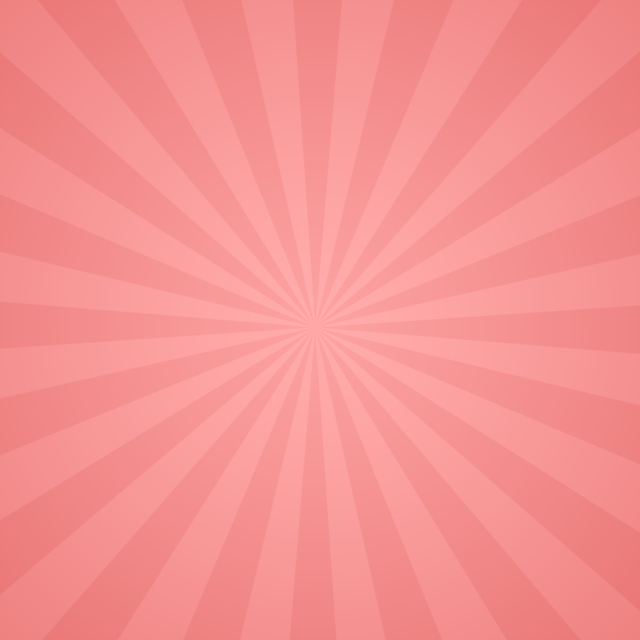
Give the GLSL for this background, as a WebGL 1 fragment shader.

```glsl
precision highp float;
// Soft coral sunburst: equal light and dark rays fan out from a point just
// off the canvas centre. The ray pattern is a triangle wave of the polar
// angle, laid over a radial gradient that deepens towards the corners.

uniform vec2 u_resolution;

#define RAY_PAIRS 20.0
#define RAY_CENTER vec2(0.4925, 0.4885)
#define RAY_TILT 0.007       // clockwise turn, radians
#define RAY_WOBBLE 0.007     // uneven ray widths, radians
#define HUB_RADIUS 0.012     // rays melt together inside this radius
#define GLOW_COLOR vec3(0.990, 0.632, 0.632)
#define CORNER_COLOR vec3(0.912, 0.460, 0.455)
#define RAY_LIGHT vec3(0.020, 0.047, 0.047)
#define GLOW_FALLOFF 1.2

const float TAU = 6.2831853;

// Coverage of the light rays at offset p from the hub, 0 to 1.
float lightRays(vec2 p, float pixel) {
  float radius = max(length(p), 1e-5);
  // Clockwise angle from straight up; the first dark ray is centred there.
  float angle = atan(p.x, p.y + 1e-6) - RAY_TILT;
  angle += RAY_WOBBLE * sin(8.0 * angle);
  float wave = abs(fract(angle * RAY_PAIRS / TAU + 0.5) - 0.5);
  // Signed arc length to the nearest ray edge, in canvas units.
  float edge = (wave - 0.25) * TAU / RAY_PAIRS * radius;
  float cover = clamp(edge / pixel + 0.5, 0.0, 1.0);
  return mix(0.5, cover, smoothstep(0.0, HUB_RADIUS, radius));
}

void main() {
  float size = min(u_resolution.x, u_resolution.y);
  vec2 uv = (gl_FragCoord.xy - 0.5 * u_resolution) / size + 0.5;

  // Radial glow, reaching the corner colour at the corners
  float reach = clamp(length(uv - 0.5) * 1.41421, 0.0, 1.0);
  vec3 color = mix(GLOW_COLOR, CORNER_COLOR, pow(reach, GLOW_FALLOFF));

  // Lighter rays on top
  color += RAY_LIGHT * lightRays(uv - RAY_CENTER, 1.3 / size);

  gl_FragColor = vec4(min(color, 1.0), 1.0);
}
```
